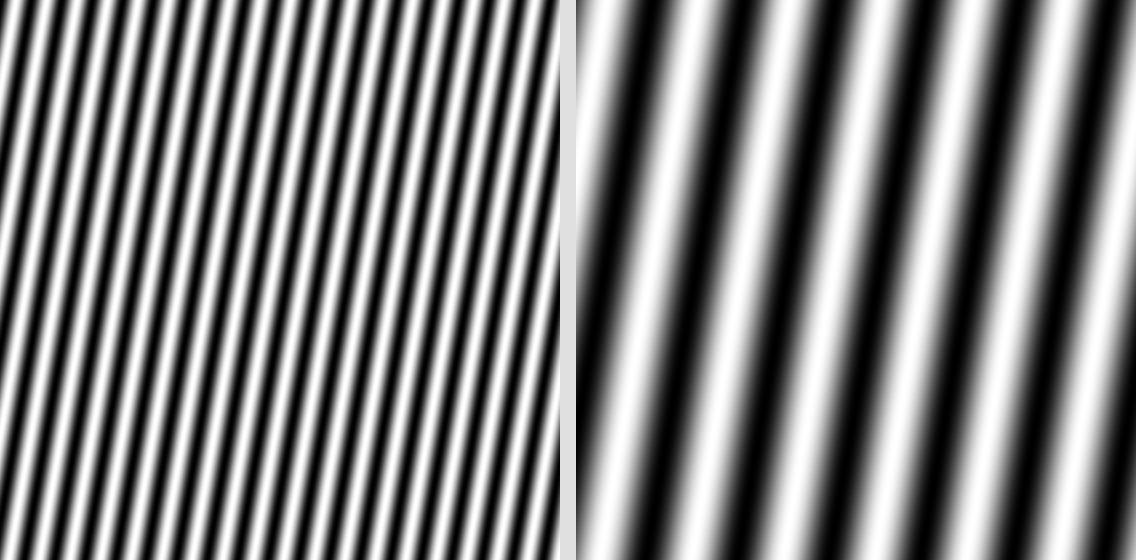
Left, the full canvas; right, a detail of the centre.
This pattern is drawn by a Shadertoy shader. Its source:

```glsl
// Slanted black and white stripes with a soft sine profile.

const float STRIPE_FREQUENCY = 18.63;  // stripes per canvas height, across the stripes
const float TILT_DEGREES = 10.0;       // lean to the right of vertical
const float DARK_OFFSET = 0.0434;      // x of the first dark centre on the lower edge
const vec3 DARK_COLOR = vec3(0.0);
const vec3 LIGHT_COLOR = vec3(1.0);

const float TAU = 6.2831853;

// Smooth wave along the stripe normal: 0 at dark centres, 1 at light centres.
float stripeWave(vec2 p) {
    float tilt = radians(TILT_DEGREES);
    vec2 normal = vec2(cos(tilt), -sin(tilt));
    float cycles = STRIPE_FREQUENCY * dot(p - vec2(DARK_OFFSET, 0.0), normal);
    return 0.5 - 0.5 * cos(TAU * cycles);
}

void mainImage(out vec4 fragColor, in vec2 fragCoord) {
    vec2 p = fragCoord / iResolution.y;
    fragColor = vec4(mix(DARK_COLOR, LIGHT_COLOR, stripeWave(p)), 1.0);
}
```
